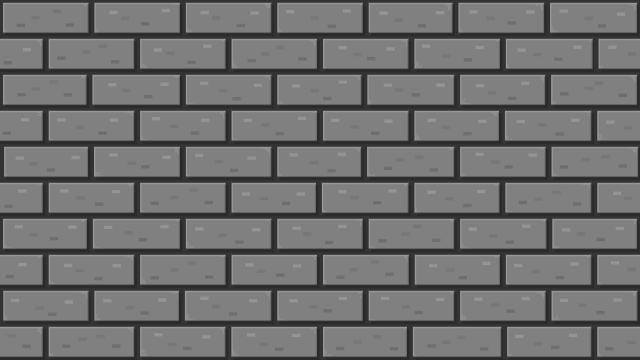
Reproduce this texture procedurally as a WebGL 1 fragment shader.

```glsl
precision highp float;
uniform vec2 u_resolution;

float hash(vec2 p) {
  return fract(sin(dot(p, vec2(12.99, 78.23))) * 4375.85);
}

// Antialiased rectangle; lengths are 1/768 of the canvas width
float rect(vec2 p, vec2 lo, vec2 hi, float pixel) {
  vec2 inside = min(p - lo, hi - p);
  return clamp(min(inside.x, inside.y) / pixel + 0.5, 0.0, 1.0);
}

// Occasional sideways shift of a vertical joint, wrapping across the canvas
float jointShift(float column, float row) {
  vec2 id = vec2(mod(column, 7.0), row);
  float moved = step(0.72, hash(id + 3.7));
  return moved * (hash(id + 8.1) * 5.0 - 2.5);
}

void main() {
  float pixel = 768.0 / u_resolution.x;

  // Running bond: 7 bricks across, 10 courses down
  vec2 grid = gl_FragCoord.xy / u_resolution * vec2(7.0, 10.0);
  float row = floor(grid.y);
  grid.x += 0.5 * (1.0 - mod(row, 2.0));
  float column = mod(floor(grid.x), 7.0);
  vec2 id = vec2(column, row);
  vec2 p = (fract(grid) - 0.5) * vec2(109.714, 43.2);

  vec2 lo = vec2(-51.3 + jointShift(column, row), -18.3);
  vec2 hi = vec2(51.3 + jointShift(column + 1.0, row), 18.3);
  float brick = rect(p, lo, hi, pixel);

  // Mortar with the shadow of each brick
  vec2 shadowOffset = vec2(3.0, -3.0);
  float shadow = rect(p, lo + shadowOffset, hi + shadowOffset, pixel);
  float mortar = mix(0.20, 0.16, shadow);

  // Stepped wear on the upper right and lower left corners
  float face = 0.50;
  vec2 block = floor(p / 2.0) * 2.0 + 1.0;
  vec2 fromTopRight = hi - block;
  vec2 fromBottomLeft = block - lo;
  float ragged = 4.0 * hash(block + id * 17.0);
  float topWear = 7.0 + 6.0 * hash(id + 21.3) - ragged;
  float bottomWear = 7.0 + 6.0 * hash(id + 34.9) - ragged;
  face = mix(face, 0.55, step(fromTopRight.x + fromTopRight.y, topWear));
  face = mix(face, 0.54, step(fromBottomLeft.x + fromBottomLeft.y, bottomWear));

  // Four flat chips per brick, some bricks flipped and darker
  float flipped = step(0.6, hash(id + 5.3));
  for (int i = 0; i < 4; i++) {
    float k = float(i);
    float middle = step(0.5, k) * step(k, 2.5);
    vec2 jitter = vec2(hash(id + k * 1.7), hash(id + k * 2.9 + 11.0)) - 0.5;
    float height = mix(7.0, mix(-1.0, -8.0, step(1.5, k)), middle);
    vec2 center = vec2(-32.0 + 21.0 * k, height * (1.0 - 2.0 * flipped));
    center += jitter * vec2(10.0, 5.0);
    float outerTone = mix(0.58, 0.43, flipped);
    float innerTone = mix(0.465, 0.43, step(1.5, k) * (1.0 - flipped));
    float tone = mix(outerTone, innerTone, middle);
    vec2 chipSize = vec2(4.9, 2.0);
    face = mix(face, tone, rect(p, center - chipSize, center + chipSize, pixel));
  }

  // Bevel: dark right side, bright left and top, deep lower lip
  face = mix(0.43, face, clamp((hi.x - 1.4 - p.x) / pixel + 0.5, 0.0, 1.0));
  face = mix(0.59, face, clamp((p.x - lo.x - 1.7) / pixel + 0.5, 0.0, 1.0));
  face = mix(0.59, face, clamp((hi.y - 1.8 - p.y) / pixel + 0.5, 0.0, 1.0));
  face = mix(0.30, face, clamp((p.y - lo.y - 1.0) / pixel + 0.5, 0.0, 1.0));

  gl_FragColor = vec4(vec3(mix(mortar, face, brick)), 1.0);
}
```
